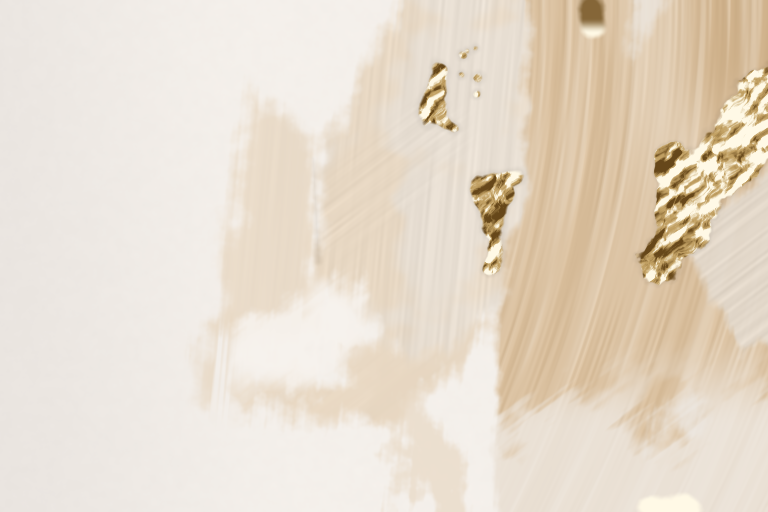
Write a WebGL 2 fragment shader that draws this background.

```glsl
#version 300 es
precision highp float;
// Pale paper with dry-brush strokes of sand and tan and torn gold leaf.
// Strokes are half-planes and tapered capsules roughened by noise;
// bristle marks are noise stretched along each stroke.
#define PAPER vec3(.957, .940, .920)
#define PAPER_SHADE vec3(.915, .895, .876)
#define PLASTER vec3(.905, .868, .820)
#define SAND vec3(.905, .840, .755)
#define TAN vec3(.862, .765, .640)
#define OCHRE vec3(.800, .680, .525)
#define LEAF_DARK vec3(.40, .28, .10)
#define LEAF_GOLD vec3(.76, .63, .39)
#define LEAF_LIGHT vec3(1., .975, .90)
#define RAGGED .085
#define RELIEF .13

uniform vec2 u_resolution;
out vec4 outColor;
vec2 p;    // position in canvas heights
vec3 col;  // paint laid so far

float hash(vec2 v) {
  vec3 q = fract(v.xyx * .1031);
  q += dot(q, q.yzx + 33.33);
  return fract((q.x + q.y) * q.z);
}

float noise(vec2 v) {
  vec2 i = floor(v), f = fract(v);
  f *= f * (3. - 2. * f);
  return mix(mix(hash(i), hash(i + vec2(1, 0)), f.x),
             mix(hash(i + vec2(0, 1)), hash(i + 1.), f.x), f.y);
}

float fbm(vec2 v) {
  float sum = 0., amp = .53;
  for (int i = 0; i < 4; i++) {
    sum += amp * noise(v);
    v = mat2(1.6, 1.2, -1.2, 1.6) * v + 7.3;
    amp *= .5;
  }
  return sum;
}

// Height of hair marks; s.x runs across the stroke, s.y along it
float bristle(vec2 s) {
  return .4 * noise(s * vec2(32, 1.5)) + .35 * noise(s * vec2(80, 3)) + .25 * noise(s * vec2(165, 6));
}

float relief(vec2 s) { return RELIEF * (bristle(s + vec2(.005, 0)) - bristle(s)); }

// Signed distance to a line, negative on its left
float side(float ax, float ay, float bx, float by) {
  vec2 d = normalize(vec2(bx - ax, by - ay));
  return dot(p - vec2(ax, ay), vec2(d.y, -d.x));
}

// Signed distance to a capsule with a radius at each end
float taper(float ax, float ay, float bx, float by, float ra, float rb) {
  vec2 a = vec2(ax, ay), d = vec2(bx, by) - a;
  float h = clamp(dot(p - a, d) / dot(d, d), 0., 1.);
  return length(p - a - d * h) - mix(ra, rb, h);
}

float cover(float d, float soft) { return 1. - smoothstep(-soft, soft, d); }

void lay(vec3 paint, float d, float soft, float amount) {
  col = mix(col, paint, amount * cover(d, soft));
}

// Crumpled metal lit by slopes of warped noise
vec3 leaf(float shine) {
  vec2 s = vec2(dot(p, vec2(50, -37)), dot(p, vec2(16, 22))) + 2. * fbm(p * 22.);
  float light = shine + 1.9 * (fbm(s) - fbm(s + vec2(.55, -.4))) + .7 * (fbm(p * 26.) - .5);
  vec3 c = mix(LEAF_DARK, LEAF_GOLD, smoothstep(0., .45, light));
  return mix(c, LEAF_LIGHT, smoothstep(.42, .8, light));
}

void main() {
  p = gl_FragCoord.xy / u_resolution.y;
  vec2 upright = vec2(p.x - .09 * p.y, p.y);
  vec2 bent = vec2(p.x + .25 * (1. - p.y) * (1. - p.y), p.y);
  vec2 slant = mat2(.6, .8, -.8, .6) * p;
  float cloud = fbm(p * 7.), rough = fbm(p * 19. + 4.) - .5;
  float hairs = bristle(upright), bentHairs = bristle(bent), slantHairs = bristle(slant) - .5;
  float edge = RAGGED * rough + .05 * (hairs - .5);

  // Paper
  col = mix(PAPER_SHADE, PAPER, smoothstep(-.05, .65, p.x + .12 * p.y)) + .012 * (fbm(p * 60.) - .5);

  // Left stroke and its dry tail
  float d = max(max(side(.49, .77, .41, .36), side(.61, .71, .5, .8)), max(side(.61, .35, .62, .7), .36 - p.y));
  lay(SAND + .05 * (hairs - .4), d + edge, .03, .8);
  d = taper(.43, .36, .42, .23, .04, .035);
  lay(SAND, d + edge, .03, .75 * smoothstep(.35, .65, hairs));

  // Low band sweeping up to the right
  d = min(taper(.52, .235, .74, .22, .025, .045), taper(.73, .26, .95, .37, .065, .04));
  lay(mix(SAND, TAN, .4 * cloud) + .05 * slantHairs, d + 1.3 * edge, .03, .85);

  // Middle plaster with upright and slanting ridges
  d = max(max(side(.78, 1., .63, .68), .62 - p.x), max(side(.62, .47, .8, .29), side(.8, .29, 1., .4)));
  float slanting = cover(taper(.66, .58, .84, .74, .06, .05), .06);
  vec3 paint = mix(PLASTER, SAND, smoothstep(.4, .65, cloud + .5 * (.78 - p.x)));
  paint += mix(relief(upright), relief(slant), slanting) + .04 * (hairs - .5);
  lay(paint, d + .7 * edge, .02, .94);
  lay(col - .07, taper(.612, .69, .622, .49, .001, .004) + .012 * rough, .008, 1.);

  // White scuffs at lower left
  d = min(taper(.54, .32, .65, .37, .07, .055), taper(.6, .3, .69, .4, .05, .02));
  lay(PAPER + .01, d + 1.4 * edge + .05 * slantHairs, .035, .9);

  // Flecked rim of the bare patch
  d = max(abs(side(.78, .25, .87, 0.)) - .035, p.y - .28);
  lay(SAND, d + 2. * edge, .03, .65);

  // Tan field, darker at upper right and worn below
  d = mix(.972, 1.03, smoothstep(.36, .68, p.y)) - p.x;
  paint = mix(TAN, SAND, .55 * cover(abs(p.x - 1.28) - .06, .06) * smoothstep(.55, .8, p.y));
  paint = mix(paint, OCHRE, .8 * smoothstep(1.28, 1.42, p.x) * smoothstep(.68, .9, p.y));
  paint = mix(paint, OCHRE, .4 * smoothstep(.5, .75, bentHairs));
  paint = mix(paint, SAND, .5 * cover(bentHairs - .38, .12)) + .6 * relief(bent);
  float worn = smoothstep(.52, .72, cloud + .35 * slantHairs + .42 * cover(p.y - .15, .15) - .06);
  paint = mix(paint, PAPER - .02, .75 * worn * cover(p.y - .26, .1));
  lay(paint, d + .5 * edge, .012, 1.);

  // Plaster wedge, top streak and lower scuff
  d = max(max(side(1.34, .52, 1.45, .3), side(1.45, .3, 1.52, .35)), side(1.52, .69, 1.34, .53));
  lay(PLASTER - .015 + relief(slant), d + .5 * edge, .012, .9);
  d = min(taper(1.27, 1., 1.25, .91, .025, .005), taper(1.29, .15, 1.35, .19, .025, .03));
  lay(PAPER - .03, d + edge, .025, .7);

  // Gold leaf: torn sheet, two flakes and crumbs
  float sheet = min(taper(1.52, .82, 1.42, .69, .06, .06), taper(1.42, .69, 1.33, .61, .065, .06));
  sheet = min(sheet, taper(1.31, .69, 1.33, .58, .03, .05));
  sheet = min(sheet, taper(1.34, .57, 1.285, .485, .04, .035));
  float flakes = min(taper(.86, .86, .845, .785, .016, .03), taper(.865, .765, .885, .75, .014, .007));
  flakes = min(flakes, taper(.94, .635, 1.012, .652, .018, .013));
  flakes = min(flakes, taper(.965, .62, .96, .55, .04, .02));
  flakes = min(flakes, taper(.965, .54, .962, .48, .011, .015));
  for (float i = 0.; i < 6.; i++) {
    vec2 at = vec2(.89, .8) + vec2(.055, .11) * vec2(hash(vec2(i, 3)), hash(vec2(i, 8)));
    flakes = min(flakes, length(p - at) - .004 - .005 * hash(vec2(i, 5)));
  }
  d = min(sheet + .06 * rough, flakes + .028 * rough);
  lay(col * .88, d - .004, .008, .6);
  lay(leaf(mix(.42, .66, smoothstep(1.28, 1.42, p.x))), d, .003, 1.);

  // Blurred flakes at top and bottom
  d = taper(1.155, .985, 1.158, .95, .024, .02) + .02 * rough;
  lay(mix(LEAF_LIGHT, LEAF_DARK + .12, smoothstep(.935, .965, p.y)), d, .008, 1.);
  lay(LEAF_LIGHT, taper(1.265, .012, 1.335, .008, .018, .03) + .03 * rough, .007, 1.);
  outColor = vec4(clamp(col, 0., 1.), 1);
}
```
